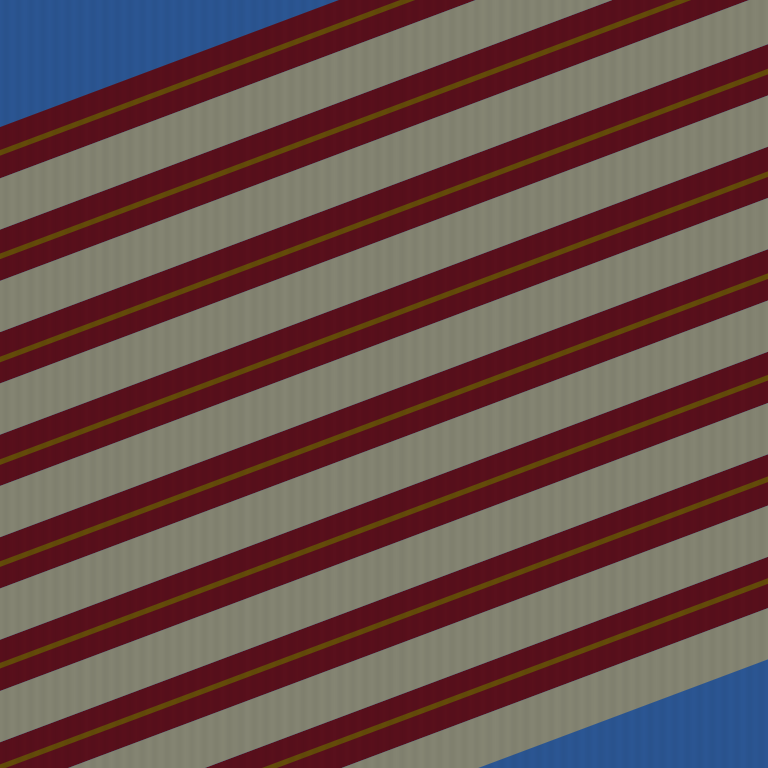
A Shadertoy shader for this pattern:

```glsl
// Slanted crimson and stone stripes with gold pinlines on a blue ribbed cloth.
#define BANDS 8.0        // crimson and stone pairs
#define PERIOD 0.1335    // vertical height of one pair
#define SLOPE 0.375      // rise of the stripes per unit across
#define TOP 0.1655       // drop of the first stripe at the left edge
#define PIN_WIDTH 0.055  // gold line width, in periods
#define PIN_WANDER 0.017 // drift of the gold line between bands
#define RIBS 62.0        // vertical ribs across the cloth
#define RIB_DEPTH 0.018
#define BLUE vec3(0.165, 0.33, 0.565)
#define CRIMSON vec3(0.342, 0.06, 0.106)
#define STONE vec3(0.51, 0.51, 0.44)
#define GOLD vec3(0.385, 0.29, 0.035)

float hash(float n) {
    return fract(sin(n * 127.1) * 43758.5453);
}

// Index of the nearest band whose stripe is centred at the given offset
float bandIndex(float s, float offset) {
    return clamp(floor(s - offset + 0.5), 0.0, BANDS - 1.0);
}

// Antialiased coverage of a stripe of the given width
float stripe(float distanceToCentre, float width, float pixel) {
    return clamp((0.5 * width - abs(distanceToCentre)) / pixel + 0.5, 0.0, 1.0);
}

// Brightness of the vertical ribs, each slightly different
float ribShade(float x) {
    float r = x * RIBS;
    float wave = cos(6.28318 * r);
    float uneven = mix(hash(floor(r)), hash(floor(r) + 1.0), smoothstep(0.0, 1.0, fract(r)));
    return 1.0 + RIB_DEPTH * (wave + 0.8 * (uneven - 0.5));
}

void mainImage(out vec4 fragColor, in vec2 fragCoord) {
    vec2 uv = fragCoord / iResolution.y;

    // Slanted coordinate: one unit per band, counted downwards
    float s = (1.0 - uv.y + SLOPE * uv.x - TOP) / PERIOD;
    float pixel = length(vec2(1.0, SLOPE)) / (PERIOD * iResolution.y);

    // Stripes laid over the blue ground, which shows faintly at the seams
    float redBand = bandIndex(s, 0.25);
    float stoneBand = bandIndex(s, 0.75);
    vec3 color = BLUE;
    color = mix(color, CRIMSON, stripe(s - redBand - 0.25, 0.5, pixel));
    color = mix(color, STONE, stripe(s - stoneBand - 0.75, 0.5, pixel));

    // Gold line near the middle of each crimson stripe
    float pinCentre = 0.251 + PIN_WANDER * cos(0.6 * (redBand - 2.6));
    color = mix(color, GOLD, stripe(s - redBand - pinCentre, PIN_WIDTH, pixel));

    fragColor = vec4(color * ribShade(uv.x), 1.0);
}
```
